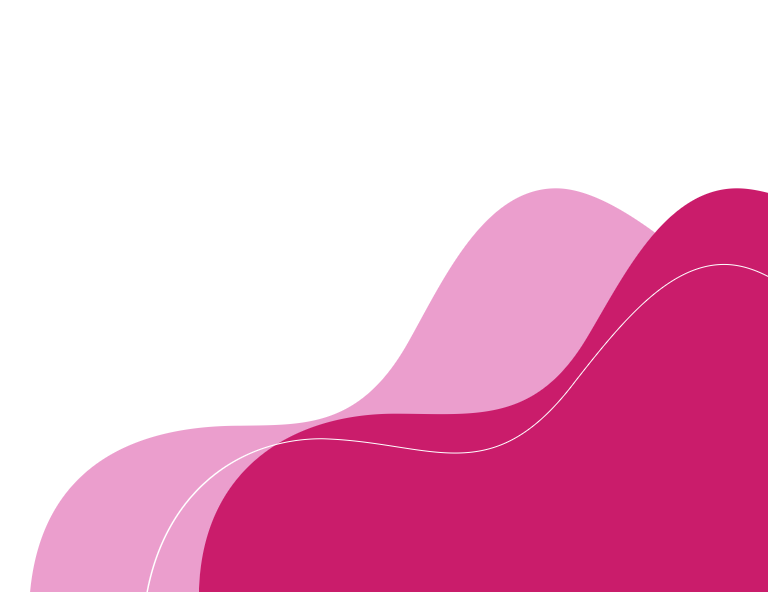
Reproduce this background procedurally as a Shadertoy shader.

```glsl
// Two overlapping pink and magenta waves on white, crossed by a thin white line.

// Colours
const vec3 WHITE = vec3(1.0);
const vec3 PINK = vec3(0.92, 0.62, 0.805);
const vec3 MAGENTA = vec3(0.792, 0.108, 0.42);

// Design grid: origin at the upper left, scaled to the canvas
const vec2 GRID = vec2(768.0, 591.0);

// Half widths of the line, at its left end and over the magenta wave
const float LINE_LEFT = 0.75;
const float LINE_RIGHT = 0.5;

// Each wave is a chain of four cubic Bezier curves, running left to right
const int LAST_START = 9;
const int SOLVE_STEPS = 18;

const vec2 PINK_WAVE[13] = vec2[13](
    vec2(30, 592), vec2(40, 480), vec2(115, 425),
    vec2(240, 425), vec2(305, 424), vec2(360, 427),
    vec2(408, 342), vec2(443, 280), vec2(484, 188),
    vec2(556, 188), vec2(600, 188), vec2(655, 230), vec2(700, 268));

const vec2 MAGENTA_WAVE[13] = vec2[13](
    vec2(199, 592), vec2(201, 470), vec2(290, 413),
    vec2(395, 413), vec2(475, 413), vec2(535, 424),
    vec2(587, 337), vec2(623, 277), vec2(665, 188),
    vec2(737, 188), vec2(760, 188), vec2(790, 198), vec2(820, 212));

const vec2 LINE_WAVE[13] = vec2[13](
    vec2(147, 592), vec2(166, 490), vec2(240, 438),
    vec2(322, 438), vec2(432, 441), vec2(491, 492),
    vec2(575, 381), vec2(622, 321), vec2(669, 264),
    vec2(724, 264), vec2(740, 264), vec2(755, 269), vec2(770, 277));

vec2 bezier(vec2 a, vec2 b, vec2 c, vec2 d, float t) {
    float s = 1.0 - t;
    return s * s * s * a + 3.0 * s * t * (s * b + t * c) + t * t * t * d;
}

vec2 bezierTangent(vec2 a, vec2 b, vec2 c, vec2 d, float t) {
    float s = 1.0 - t;
    return s * s * (b - a) + 2.0 * s * t * (c - b) + t * t * (d - c);
}

// Signed distance to the tangent above or below p; positive under the wave
float waveDistance(vec2 wave[13], vec2 p) {
    int k = 0;
    for (int i = 3; i <= LAST_START; i += 3) {
        if (p.x > wave[i].x) k = i;
    }
    vec2 a = wave[k], b = wave[k + 1], c = wave[k + 2], d = wave[k + 3];

    // Bisect for the parameter whose x meets p.x
    float low = 0.0, high = 1.0;
    for (int i = 0; i < SOLVE_STEPS; i++) {
        float mid = 0.5 * (low + high);
        if (bezier(a, b, c, d, mid).x < p.x) low = mid;
        else high = mid;
    }
    float t = 0.5 * (low + high);
    vec2 tangent = normalize(bezierTangent(a, b, c, d, t));
    vec2 offset = p - bezier(a, b, c, d, t);
    return tangent.x * offset.y - tangent.y * offset.x;
}

// Share of a pixel that lies on the positive side of an edge
float coverage(float dist, float pixel) {
    return clamp(dist / pixel + 0.5, 0.0, 1.0);
}

void mainImage(out vec4 fragColor, in vec2 fragCoord) {
    vec2 uv = fragCoord / iResolution.xy;
    vec2 p = vec2(uv.x, 1.0 - uv.y) * GRID;
    float pixel = GRID.x / iResolution.x;

    // Filled waves, back to front
    vec3 color = mix(WHITE, PINK, coverage(waveDistance(PINK_WAVE, p), pixel));
    color = mix(color, MAGENTA, coverage(waveDistance(MAGENTA_WAVE, p), pixel));

    // Thin line over both
    float lineDist = waveDistance(LINE_WAVE, p);
    float halfWidth = mix(LINE_LEFT, LINE_RIGHT, smoothstep(200.0, 300.0, p.x));
    float line = coverage(lineDist + halfWidth, pixel) - coverage(lineDist - halfWidth, pixel);
    color = mix(color, WHITE, line);

    fragColor = vec4(color, 1.0);
}
```
